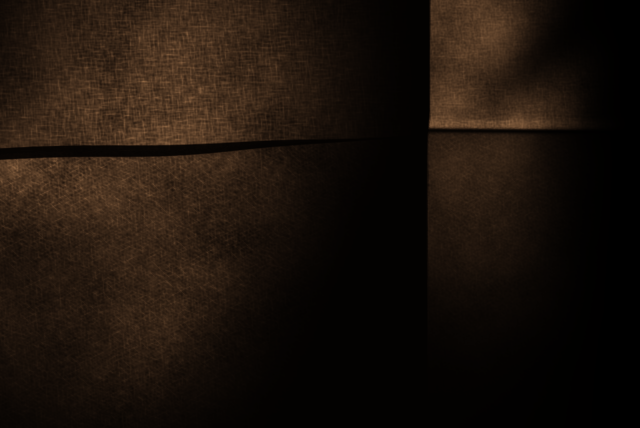
Give the GLSL for this texture, as a Shadertoy shader.

```glsl
vec2 hashGradient(vec2 cell) {
    vec3 h = fract(vec3(cell.xyx) * vec3(0.1031, 0.1030, 0.0973));
    h += dot(h, h.yzx + 33.33);
    float angle = 6.2832 * fract((h.x + h.y) * h.z);
    return vec2(cos(angle), sin(angle));
}

float gradientNoise(vec2 p) {
    vec2 i = floor(p), f = fract(p);
    vec2 u = f * f * f * (f * (f * 6.0 - 15.0) + 10.0);
    float a = dot(hashGradient(i), f);
    float b = dot(hashGradient(i + vec2(1, 0)), f - vec2(1, 0));
    float c = dot(hashGradient(i + vec2(0, 1)), f - vec2(0, 1));
    float d = dot(hashGradient(i + vec2(1, 1)), f - vec2(1, 1));
    return mix(mix(a, b, u.x), mix(c, d, u.x), u.y);
}

float fbm(vec2 p) {
    float sum = 0.0, amplitude = 0.6;
    for (int i = 0; i < 5; i++) {
        sum += amplitude * gradientNoise(p);
        p = mat2(1.6, 1.2, -1.2, 1.6) * p + 7.3;
        amplitude *= 0.55;
    }
    return sum;
}

float glow(vec2 p, vec2 center, vec2 radius) {
    vec2 d = (p - center) / radius;
    return exp(-dot(d, d));
}

// Thin threads laid in several directions
float fibres(vec2 p, float spread) {
    float sum = 0.0;
    for (int i = 0; i < 4; i++) {
        float angle = 1.57 * float(i) + spread * (float(i) - 0.8);
        vec2 axis = vec2(cos(angle), sin(angle));
        vec2 q = vec2(dot(p, axis), dot(p, vec2(-axis.y, axis.x)));
        float thread = gradientNoise(q * vec2(38.0, 185.0) + float(i) * 19.7);
        sum += 0.32 * thread + 0.8 * max(thread - 0.28, 0.0);
    }
    return sum;
}

float leftUpperLight(vec2 uv) {
    float light = 0.72 * glow(uv, vec2(0.25, 0.76), vec2(0.25, 0.42));
    light += 0.12 * glow(uv, vec2(0.06, 0.69), vec2(0.20, 0.10));
    light *= 1.0 - 0.35 * glow(uv, vec2(0.0, 1.0), vec2(0.13, 0.22));
    return light * (1.0 - smoothstep(0.42, 0.70, uv.x));
}

float leftLowerLight(vec2 uv) {
    float slant = uv.x - 0.25 * (uv.y - 0.4);
    float light = 0.43 * (1.0 - smoothstep(0.20, 0.56, slant));
    light *= smoothstep(-0.22, 0.48, uv.y);
    light += 0.30 * glow(uv, vec2(0.07, 0.60), vec2(0.12, 0.09));
    light += 0.10 * glow(uv, vec2(0.30, 0.62), vec2(0.16, 0.12));
    // Slanted soft fold
    float fold = uv.x - 0.27 - 0.35 * (uv.y - 0.27);
    light += 0.17 * glow(vec2(fold, uv.y), vec2(0.0, 0.26), vec2(0.075, 0.20));
    light *= 1.0 - 0.38 * glow(uv, vec2(0.02, 0.36), vec2(0.12, 0.10));
    return light * (1.0 - 0.45 * glow(uv, vec2(0.0, 0.0), vec2(0.16, 0.25)));
}

float rightUpperLight(vec2 uv) {
    float light = 0.72 * glow(uv, vec2(0.735, 0.92), vec2(0.13, 0.30));
    light += 0.32 * glow(uv, vec2(0.72, 0.73), vec2(0.16, 0.07));
    // Diagonal shadow and the fold below it
    float diagonal = uv.y - 0.80 - 1.15 * (uv.x - 0.80);
    float shadow = glow(vec2(diagonal, uv.x), vec2(0.02, 0.88), vec2(0.075, 0.12));
    light *= 1.0 - 0.72 * shadow;
    light += 0.22 * glow(vec2(diagonal, uv.x), vec2(-0.12, 0.88), vec2(0.07, 0.08));
    light *= 1.0 - 0.9 * glow(uv, vec2(0.96, 1.0), vec2(0.09, 0.26));
    // Lit lip above the crease
    light += 0.38 * glow(uv, vec2(0.72, 0.709), vec2(0.18, 0.014));
    return light * (1.0 - smoothstep(0.87, 0.99, uv.x));
}

float rightLowerLight(vec2 uv) {
    float light = 0.41 * glow(uv, vec2(0.73, 0.60), vec2(0.15, 0.27));
    return light * (1.0 - smoothstep(0.78, 0.98, uv.x));
}

void mainImage(out vec4 fragColor, in vec2 fragCoord) {
    vec2 uv = fragCoord / iResolution.xy;
    vec2 p = fragCoord / iResolution.y;
    float soft = 1.0 / iResolution.y;

    // Panel boundaries
    float seamX = 0.668 + 0.004 * smoothstep(0.65, 0.75, uv.y);
    float right = smoothstep(-soft, soft, uv.x - seamX);
    float wave = 0.003 * sin(uv.x * 17.0) * (1.0 - smoothstep(0.35, 0.65, uv.x));
    float leftCrease = 0.640 + 0.026 * uv.x + 0.061 * uv.x * uv.x + wave;
    float rightCrease = 0.698 - 0.012 * (uv.x - 0.67);
    float leftUpper = smoothstep(-soft, soft, uv.y - leftCrease);
    float rightUpper = smoothstep(-0.004, 0.004, uv.y - rightCrease);

    // Broad light across each panel
    float leftLight = mix(leftLowerLight(uv), leftUpperLight(uv), leftUpper);
    float rightLight = mix(rightLowerLight(uv), rightUpperLight(uv), rightUpper);

    // Tapered opening and narrow crease
    float halfWidth = 0.0125 * (1.0 - smoothstep(0.20, 0.68, uv.x)) + 0.001;
    float opening = smoothstep(-soft, soft, abs(uv.y - leftCrease) - halfWidth);
    leftLight *= mix(0.07, 1.0, opening);
    rightLight *= 1.0 - 0.9 * glow(uv, vec2(uv.x, rightCrease - 0.003), vec2(1.0, 0.006));
    float light = mix(leftLight, rightLight, right);

    // Mottling, fibres and fine grain
    float upper = mix(leftUpper, rightUpper, right);
    float mottling = fbm(p * 5.5 + 3.0 * right);
    float weave = fibres(p, mix(0.38, 0.06, upper));
    float grain = gradientNoise(p * 170.0);
    float texture3 = 0.75 * mottling + mix(0.75, 0.35, right) * weave + 0.22 * grain;
    light *= max(0.2, 1.0 + texture3);

    // Warm brown ramp
    vec3 color = vec3(0.43, 0.305, 0.20) * pow(vec3(max(light, 0.0)), vec3(1.0, 1.06, 1.12));
    color += vec3(0.012, 0.007, 0.004) * (1.0 - smoothstep(0.55, 1.05, uv.x));
    fragColor = vec4(color, 1.0);
}
```
